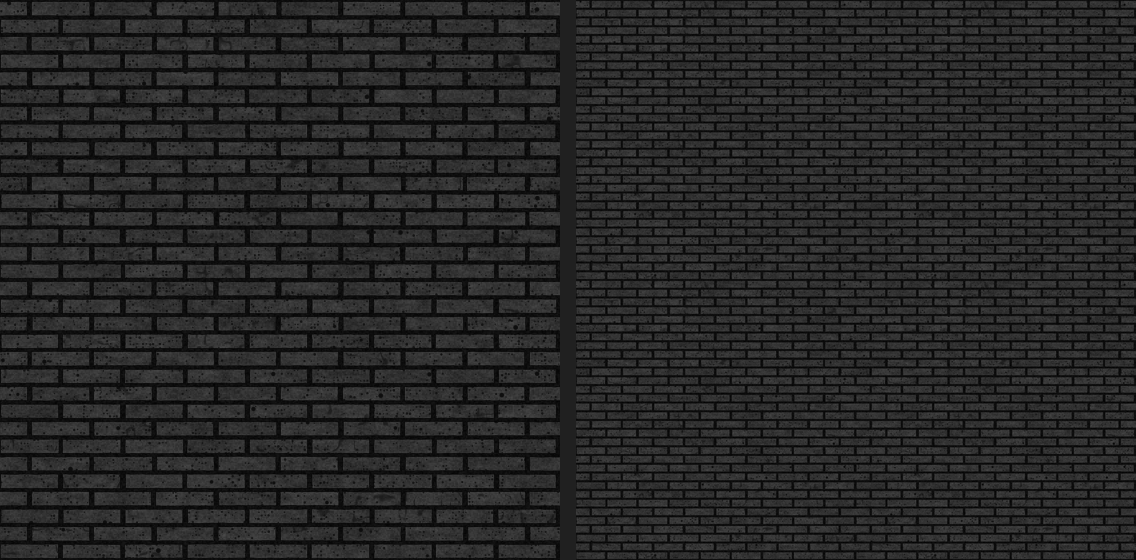
Left, the tile; right, the same tile 2 across and 2 down.
A Shadertoy shader for this texture:

```glsl
const vec2 BRICKS = vec2(9.0, 32.0);        // columns, courses
const vec2 JOINT = vec2(0.0086, 0.0069);    // mortar width, canvas units
const float JOINT_SHIFT = -0.025;           // joint offset, in brick lengths
const float CORNER = 0.0009;
const float ROUGHNESS = 0.0013;             // wobble of the brick outline
const float SIZE_JITTER = 0.0012;
const vec3 MORTAR_COLOR = vec3(0.047);
const vec3 BRICK_COLOR = vec3(0.202);
const vec3 PIT_COLOR = vec3(0.055);
const float TONE_VARIATION = 0.022;         // between bricks
const float MOTTLE = 0.055;
const float GRAIN = 0.065;
const float RIM_LIGHT = 0.022;
const float PIT_CHANCE = 0.17;
const float CRACKED_SHARE = 0.22;

float hash(vec2 cell, float seed) {
    vec3 p = fract(vec3(cell, seed) * vec3(0.1031, 0.1030, 0.0973));
    p += dot(p, p.zyx + 31.32);
    return fract((p.x + p.y) * p.z);
}

// Value noise that wraps after a whole number of cells
float noise(vec2 uv, vec2 period, float seed) {
    vec2 p = uv * period;
    vec2 i = floor(p);
    vec2 f = fract(p);
    f = f * f * (3.0 - 2.0 * f);
    vec2 a = mod(i, period);
    vec2 b = mod(i + 1.0, period);
    return mix(mix(hash(a, seed), hash(vec2(b.x, a.y), seed), f.x),
               mix(hash(vec2(a.x, b.y), seed), hash(b, seed), f.x), f.y);
}

float roundedBox(vec2 p, vec2 halfSize, float radius) {
    vec2 q = abs(p) - halfSize + radius;
    return length(max(q, 0.0)) + min(max(q.x, q.y), 0.0) - radius;
}

// Small round holes, one at most per grid cell
float pits(vec2 uv, float grid, float chance, float seed, float pixel) {
    vec2 cell = mod(floor(uv * grid), grid);
    vec2 center = 0.35 + 0.3 * vec2(hash(cell, seed), hash(cell, seed + 1.0));
    float radius = mix(0.10, 0.32, pow(hash(cell, seed + 2.0), 2.0));
    float d = (length(fract(uv * grid) - center) - radius) / grid;
    float hole = 1.0 - smoothstep(-0.5 * pixel, pixel, d);
    return hole * step(hash(cell, seed + 3.0), chance);
}

void mainImage(out vec4 fragColor, in vec2 fragCoord) {
    vec2 uv = fragCoord / iResolution.xy;
    float pixel = 1.0 / min(iResolution.x, iResolution.y);

    // Running bond: every other course moves by half a brick
    vec2 grid = uv * BRICKS;
    float course = floor(grid.y);
    grid.x += 0.5 * mod(course, 2.0) - JOINT_SHIFT;
    vec2 id = vec2(mod(floor(grid.x), BRICKS.x), course);
    vec2 p = (fract(grid) - 0.5) / BRICKS;

    // Shared surface noise
    float grain = noise(uv, vec2(420.0), 11.0) - 0.5;
    float speckle = noise(uv, vec2(230.0, 290.0), 12.0) - 0.5;
    float mottle = noise(uv, vec2(45.0, 90.0), 13.0) - 0.5;
    float streak = noise(uv, vec2(70.0, 360.0), 14.0) - 0.5;

    // Brick outline
    vec2 jitter = vec2(hash(id, 1.0), hash(id, 2.0)) - 0.5;
    vec2 halfSize = 0.5 * (1.0 / BRICKS - JOINT);
    halfSize += SIZE_JITTER * (vec2(hash(id, 3.0), hash(id, 4.0)) - 0.5) * vec2(1.0, 0.4);
    vec2 local = p - SIZE_JITTER * jitter * vec2(1.0, 0.4);
    float edge = roundedBox(local, halfSize, CORNER);
    edge += ROUGHNESS * (0.6 * speckle + 0.5 * (noise(uv, vec2(110.0), 15.0) - 0.5));
    float brickMask = 1.0 - smoothstep(-0.7 * pixel, 0.7 * pixel, edge);

    // Mortar, darkest beside the bricks
    vec3 mortar = MORTAR_COLOR + 0.045 * grain + 0.03 * speckle;
    mortar *= mix(0.8, 1.15, smoothstep(0.0, 0.003, edge));

    // Brick face
    float tone = TONE_VARIATION * (hash(id, 5.0) - 0.5);
    tone += MOTTLE * (mottle + 0.5 * streak) + GRAIN * (grain + 0.6 * speckle);
    float rim = smoothstep(-0.0035, -0.0008, edge);
    float leftEnd = smoothstep(0.004, 0.0, local.x + halfSize.x);
    tone += RIM_LIGHT * rim * (0.5 + 0.7 * leftEnd);
    vec3 brick = BRICK_COLOR + tone;
    brick *= mix(0.72, 1.0, smoothstep(0.0, 0.0014, -edge));

    // Wear: pits of two sizes, and hairline cracks on some bricks
    float clustered = mix(0.4, 1.6, hash(id, 6.0)) * PIT_CHANCE;
    float wear = 0.85 * pits(uv, 170.0, clustered, 21.0, pixel);
    wear = max(wear, pits(uv, 83.0, 0.2 * clustered, 31.0, pixel));
    float contour = abs(noise(uv, vec2(64.0, 48.0), 41.0) - 0.5) / 60.0;
    float crack = 1.0 - smoothstep(0.0002, 0.0002 + pixel, contour);
    crack *= step(hash(id, 7.0), CRACKED_SHARE);
    crack *= smoothstep(0.5, 0.7, noise(uv, vec2(90.0), 42.0));
    wear = max(wear, 0.55 * crack);
    brick = mix(brick, PIT_COLOR, wear);

    fragColor = vec4(mix(mortar, brick, brickMask), 1.0);
}
```
